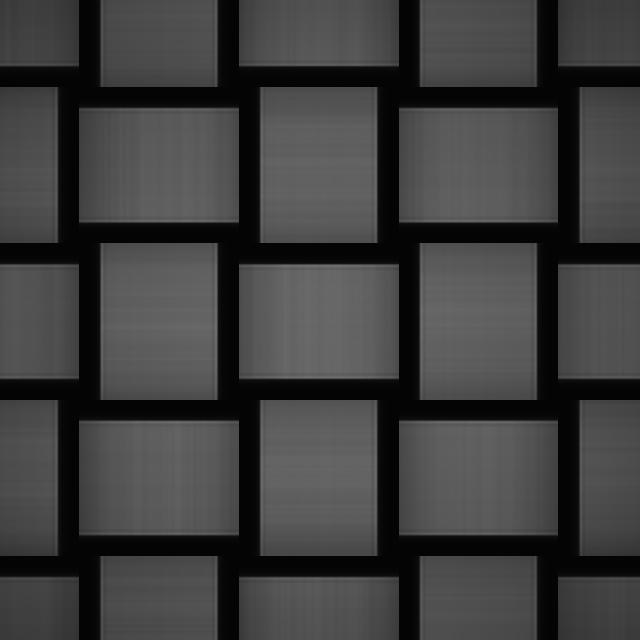
Write a WebGL 1 fragment shader that draws this pattern.

```glsl
precision highp float;

uniform vec2 u_resolution;

float hash(vec2 p) {
    return fract(sin(dot(p, vec2(127.1, 311.7))) * 43758.5453);
}

// Value noise along one axis, with a separate sequence per seed
float streakNoise(float x, float seed) {
    float i = floor(x);
    float f = x - i;
    f = f * f * (3.0 - 2.0 * f);
    return mix(hash(vec2(i, seed)), hash(vec2(i + 1.0, seed)), f) - 0.5;
}

// Coverage of a span around zero, softened at both ends
float span(float x, float halfSize, float soft) {
    return 1.0 - smoothstep(halfSize - soft, halfSize + soft, abs(x));
}

void main() {
    vec2 uv = gl_FragCoord.xy / u_resolution;
    float pixel = 1.0 / min(u_resolution.x, u_resolution.y);

    // Plain weave: the strand on top alternates like a checkerboard
    vec2 pitch = vec2(0.2495, 0.2443);
    vec2 p = uv - vec2(0.498, 0.4975);
    vec2 cell = floor(p / pitch + 0.5);
    vec2 q = p - cell * pitch;
    float upright = mod(cell.x + cell.y, 2.0);
    float oddRow = mod(cell.y, 2.0);

    // Strand coordinates: x runs along, y runs across
    vec2 flatStrand = vec2(q.x - 0.003 * oddRow, q.y);
    vec2 uprightStrand = vec2(q.y - 0.004, q.x);
    vec2 s = mix(flatStrand, uprightStrand, upright);
    float halfLength = mix(0.1455 + 0.003 * oddRow, 0.1455, upright);
    float halfWidth = mix(0.0895, 0.0915, upright);

    // Slightly bulging ends and crisp long sides
    float across = s.y / halfWidth;
    float bulge = 0.002 * across * across * (1.0 - upright);
    float body = span(s.x, halfLength - bulge, max(0.004, pixel))
               * span(s.y, halfWidth, max(0.0018, pixel));

    // Light fades from the middle of the cloth and toward strand ends
    float along = min(abs(s.x) / halfLength, 1.0);
    float light = 0.405 - 0.36 * dot(uv - 0.5, uv - 0.5);
    light *= 1.0 - mix(0.42, 0.36, upright) * pow(along, 2.8);

    // Fine grain across the strand
    float seed = hash(cell + 17.0) * 50.0;
    float grain = 0.045 * streakNoise(s.x * 75.0, seed)
                + 0.04 * streakNoise(s.x * 210.0, seed + 3.0)
                + 0.015 * streakNoise(s.y * 130.0, seed + 7.0);
    light *= 1.0 + grain;

    // Thin dark groove and bright rim along the long sides
    float inset = halfWidth - abs(s.y);
    light *= 1.0 - 0.08 * span(inset - 0.007, 0.002, 0.002);
    light += 0.035 * span(inset - 0.003, 0.001, 0.0015);

    // Dark gaps with a faint spill of light near the strands
    vec2 outside = max(abs(s) - vec2(halfLength, halfWidth), 0.0);
    float gap = 0.015 + 0.06 * exp(-length(outside) / 0.005);

    gl_FragColor = vec4(vec3(mix(gap, light, body)), 1.0);
}
```
